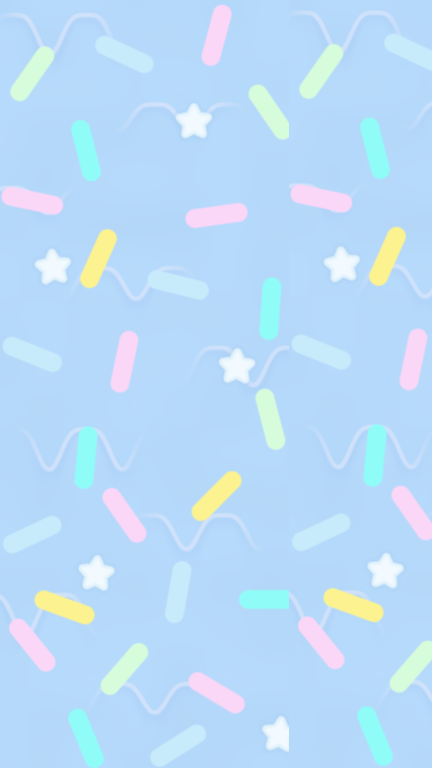
A Shadertoy shader for this pattern:

```glsl
// Pastel candy sprinkles, puffy stars and faint icing drips on sky blue, in tall tiles set side by side.
#define ROWS 10.0        // candy rows down the canvas; one row is one unit
#define TILE_W 3.763     // tile width in rows
#define TILE_LIFT 0.03   // rise of each next tile
#define CANDY_HALF 0.285 // half length of a candy's core
#define CANDY_R 0.122    // candy radius
#define STAR_R 0.19      // star core radius
#define STAR_ROUND 0.055 // rounding of star tips
#define STARS 5
#define DRIPS 9
#define DRIP_W 0.028     // half width of an icing line
#define DRIP_GLOW 0.7    // strength of an icing line
#define MIN_SOFT 0.018   // least edge softness

const float TAU = 6.2831853;
const vec3 SKY = vec3(0.71, 0.85, 0.98);

// Candy colour per cell, three to a row; 0 leaves a gap
const int FLAVOUR[30] = int[30](
    3, 1, 2,  4, 0, 3,  2, 0, 2,  5, 1, 4,  1, 2, 0,
    4, 0, 3,  1, 2, 5,  5, 1, 4,  2, 3, 2,  4, 1, 0);

vec3 flavourColour(int f) {
    if (f == 1) return vec3(0.78, 0.92, 0.98);
    if (f == 2) return vec3(0.98, 0.84, 0.97);
    if (f == 3) return vec3(0.84, 0.99, 0.86);
    if (f == 4) return vec3(0.56, 0.99, 0.97);
    return vec3(0.99, 0.95, 0.56);
}

float hash(vec2 p) {
    vec3 q = fract(p.xyx * 0.1031);
    q += dot(q, q.yzx + 33.33);
    return fract((q.x + q.y) * q.z);
}

float noise(vec2 p) {
    vec2 i = floor(p), f = fract(p);
    f = f * f * (3.0 - 2.0 * f);
    return mix(mix(hash(i), hash(i + vec2(1, 0)), f.x),
               mix(hash(i + vec2(0, 1)), hash(i + vec2(1, 1)), f.x), f.y);
}

mat2 turn(float a) { return mat2(cos(a), -sin(a), sin(a), cos(a)); }

float capsule(vec2 p, vec2 axis) {
    float along = clamp(dot(p, axis), -CANDY_HALF, CANDY_HALF);
    return length(p - axis * along) - CANDY_R;
}

float star(vec2 p) {
    vec2 k = vec2(0.809017, -0.587785), m = vec2(-k.x, k.y);
    p.x = abs(p.x);
    p -= 2.0 * max(dot(k, p), 0.0) * k;
    p -= 2.0 * max(dot(m, p), 0.0) * m;
    p.x = abs(p.x);
    p.y -= STAR_R;
    vec2 edge = 0.52 * vec2(-k.y, k.x) - vec2(0, 1);
    float h = clamp(dot(p, edge) / dot(edge, edge), 0.0, STAR_R);
    return length(p - edge * h) * sign(p.y * edge.x - p.x * edge.y) - STAR_ROUND;
}

// Stars step across and down, wrapping within the tile
vec2 starCentre(float k) {
    float lift = 0.8 * pow(sin(k * TAU / 8.0), 6.0);
    return vec2(mod(2.526 + 2.161 * k, TILE_W) - 0.23 * mod(k, 2.0), 1.589 + 1.995 * k - lift);
}

// Candies sit in staggered, swaying rows and make room for the nearest star
vec2 candyCentre(float row, float col) {
    float sway = 0.31 * cos(TAU * (row - 3.0) / 5.0);
    vec2 c = vec2(0.42 + 0.7 * mod(row, 2.0) + 1.2 * col, row + 0.71 + (col - 1.0) * sway);
    float nearest = clamp(round((c.y - 1.589) / 1.995), 0.0, float(STARS - 1));
    vec2 away = c - starCentre(nearest);
    return c + normalize(away) * max(0.0, 0.6 - length(away));
}

float dripHeight(float x, float depth, float phase) {
    float wave = 0.5 + 0.5 * cos(6.6 * x + phase);
    return depth * (wave * wave - 0.5);
}

void mainImage(out vec4 fragColor, in vec2 fragCoord) {
    float unit = ROWS / iResolution.y;
    vec2 p = vec2(fragCoord.x, iResolution.y - fragCoord.y) * unit;
    float tile = floor(p.x / TILE_W);
    p = vec2(p.x - tile * TILE_W, p.y + tile * TILE_LIFT);
    float soft = max(unit, MIN_SOFT);
    vec3 col = SKY + 0.014 * (noise(p * 1.7) - 0.5);

    // Icing drips: pale line with a soft shade below
    for (int i = 0; i < DRIPS; i++) {
        float k = float(i);
        vec2 q = p - vec2(mod(0.78 + 1.56 * k, TILE_W), 0.45 + 1.08 * k);
        float depth = mix(0.25, 0.6, hash(vec2(k, 3.0))), phase = TAU * hash(vec2(k, 8.0));
        float y = dripHeight(q.x, depth, phase);
        float slope = (dripHeight(q.x + 0.01, depth, phase) - y) / 0.01;
        float d = (q.y - y) / sqrt(1.0 + slope * slope);
        float fade = smoothstep(0.92, 0.4, abs(q.x));
        float shade = exp(-pow((d - 0.06) / 0.07, 2.0));
        col = mix(col, vec3(0.66, 0.80, 0.96), 0.35 * fade * shade);
        float line = 1.0 - smoothstep(DRIP_W - soft, DRIP_W + soft, abs(d));
        col = mix(col, vec3(0.86, 0.90, 0.985), DRIP_GLOW * fade * line);
    }

    // Candies
    for (int i = 0; i < 30; i++) {
        if (FLAVOUR[i] == 0) continue;
        float row = float(i / 3), column = float(i % 3);
        float angle = radians(55.0 + 42.3 * row + 7.12 * row * row + 100.0 * column);
        float d = capsule(p - candyCentre(row, column), vec2(cos(angle), -sin(angle)));
        col = mix(col, flavourColour(FLAVOUR[i]), smoothstep(soft, -soft, d));
    }

    // Stars: faint shadow, then a puffy pale body
    for (int i = 0; i < STARS; i++) {
        float k = float(i);
        vec2 q = (p - starCentre(k)) * vec2(1, -1);
        float d = star(turn(0.4 * hash(vec2(k, 5.0)) - 0.1) * q);
        col = mix(col, vec3(0.65, 0.80, 0.95), 0.3 * smoothstep(0.07, 0.0, d));
        vec3 body = mix(vec3(0.87, 0.94, 0.98), vec3(0.95, 0.98, 1.0), smoothstep(0.0, -0.07, d));
        col = mix(col, body, smoothstep(soft, -soft, d));
    }
    fragColor = vec4(col, 1.0);
}
```
